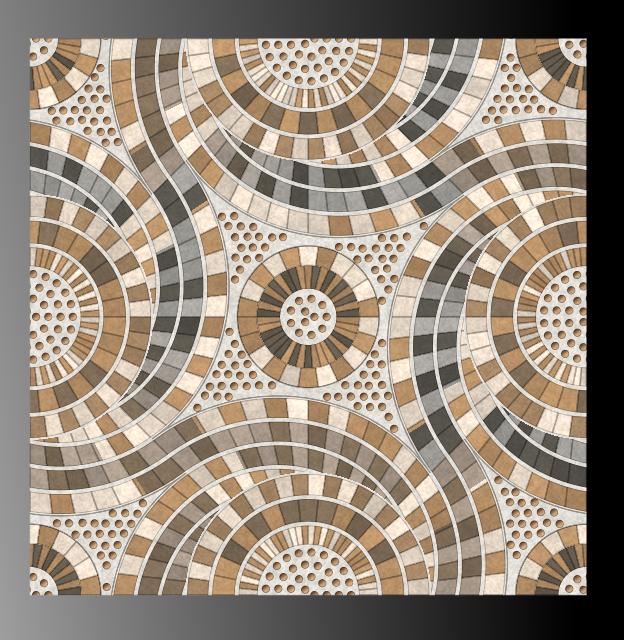
Give the GLSL for this pattern, as a WebGL 1 fragment shader.

```glsl
precision highp float;
uniform vec2 u_resolution;

const float TAU = 6.2831853;
const float PITCH = 0.173;       // inward travel of an arm per quarter turn
const float BEAD_STEP = 0.044;
const float BEAD_RADIUS = 0.0145;
const float ROSETTE = 0.255;
const vec3 GROUT = vec3(0.89, 0.875, 0.85);
const vec3 CREAM = vec3(0.92, 0.86, 0.79);
const vec3 TAN = vec3(0.71, 0.56, 0.40);
const vec3 BROWN = vec3(0.49, 0.42, 0.34);
const vec3 TAUPE = vec3(0.65, 0.59, 0.53);
const vec3 SLATE = vec3(0.33, 0.32, 0.29);
const vec3 ASH = vec3(0.63, 0.62, 0.60);

float hash(vec2 p) {
  return fract(sin(dot(p, vec2(127.1, 311.7))) * 43758.5453);
}

float noise(vec2 p) {
  vec2 i = floor(p), f = fract(p);
  f = f * f * (3.0 - 2.0 * f);
  return mix(mix(hash(i), hash(i + vec2(1, 0)), f.x),
             mix(hash(i + vec2(0, 1)), hash(i + vec2(1, 1)), f.x), f.y);
}

float turnOf(vec2 d) { return atan(d.y, d.x) / TAU + 0.5; }

float quarterPhase(vec2 d) { return fract(0.5 - 4.0 * (turnOf(d) - 0.5)); }

// Depth below the outer spiral edge, in pitches
float spiralDepth(vec2 d) {
  return (0.5 * (sqrt(2.0) + PITCH) - length(d)) / PITCH - quarterPhase(d);
}

// Midpoints of the four sides
vec2 medallionCentre(float i) {
  float a = i * TAU / 4.0;
  return floor(vec2(cos(a), sin(a)) + 0.5);
}

vec2 nearestRosette(vec2 p) {
  return max(abs(p.x), abs(p.y)) > 0.7 && min(abs(p.x), abs(p.y)) > 0.5 ? sign(p) : vec2(0.0);
}

// Free distance to the nearest ornament
float clearance(vec2 p) {
  float c = length(p - nearestRosette(p)) - ROSETTE;
  for (int i = 0; i < 4; i++)
    c = min(c, -PITCH * spiralDepth(p - medallionCentre(float(i))));
  return c;
}

vec3 bead(vec3 ground, vec2 d, float px) {
  float r = length(d);
  float light = dot(d, vec2(0.6, -0.8)) / BEAD_RADIUS;
  vec3 c = mix(vec3(0.40, 0.27, 0.17), vec3(0.80, 0.65, 0.49), smoothstep(-0.9, 0.5, light));
  c *= 1.0 - 0.4 * smoothstep(0.7, 1.0, r / BEAD_RADIUS);
  return mix(ground, c, 1.0 - smoothstep(BEAD_RADIUS - px, BEAD_RADIUS + px, r));
}

vec3 beadField(vec2 p, float px) {
  float rowHeight = BEAD_STEP * 0.866;
  float row = floor(p.y / rowHeight);
  float shift = 0.5 * mod(row, 2.0);
  float column = floor(p.x / BEAD_STEP - shift);
  vec2 id = vec2(column, row);
  vec2 jitter = (vec2(hash(id), hash(id + 37.0)) - 0.5) * 0.007;
  vec2 centre = vec2((column + shift + 0.5) * BEAD_STEP, (row + 0.5) * rowHeight) + jitter;
  return clearance(centre) > BEAD_RADIUS ? bead(GROUT, p - centre, px) : GROUT;
}

vec3 beadRings(vec2 d, float limit, float px) {
  float ring = floor(length(d) / BEAD_STEP) + 0.5;
  float count = floor(TAU * ring);
  float a = ((floor(turnOf(d) * count) + 0.5) / count - 0.5) * TAU;
  vec2 centre = ring * BEAD_STEP * vec2(cos(a), sin(a));
  return ring * BEAD_STEP + BEAD_RADIUS < limit ? bead(GROUT, d - centre, px) : GROUT;
}

// One course of stones: v runs across it, height is its thickness
vec3 course(vec2 d, float v, float height, float count, vec3 a, vec3 b, float seed, float px) {
  float along = turnOf(d) * count;
  float id = mod(floor(along), count);
  float f = fract(along);
  float chance = hash(vec2(id, seed));
  float pick = mod(id + step(0.87, chance), 2.0);
  vec3 stone = mix(a, b, pick) * (0.9 + 0.2 * hash(vec2(seed, id + 5.0)));
  float side = min(f, 1.0 - f) * TAU * length(d) / count;
  stone *= 0.68 + 0.32 * smoothstep(0.001, 0.003 + px, side);
  float rim = min(v, 1.0 - v) * height;
  stone *= 0.7 + 0.3 * smoothstep(0.007, 0.010 + px, rim);
  return mix(GROUT, stone, smoothstep(0.007 - px, 0.007 + px, rim));
}

vec3 ringCourse(vec2 d, float inner, float outer, float count, vec3 a, vec3 b, float seed, float px) {
  float v = (length(d) - inner) / (outer - inner);
  return course(d, v, outer - inner, count, a, b, seed, px);
}

vec3 medallion(vec2 d, vec2 centre, float px) {
  float r = length(d), seed = dot(centre, vec2(3.0, 7.0));
  if (r < 0.175) return beadRings(d, 0.175, px);
  if (r < 0.257) return ringCourse(d, 0.175, 0.257, 64.0, TAN, CREAM, seed + 1.0, px);
  if (r < 0.352) return ringCourse(d, 0.257, 0.352, 30.0, TAN, BROWN, seed + 2.0, px);
  if (r < 0.442) return ringCourse(d, 0.352, 0.442, 44.0, CREAM, mix(TAN, BROWN, 0.4), seed + 3.0, px);

  // Spiral arms, each two courses wide
  float depth = 2.0 * spiralDepth(d), phase = quarterPhase(d);
  float band = floor(depth);
  vec2 greyAxis = -0.6 * centre + 0.8 * vec2(centre.y, -centre.x);
  float grey = smoothstep(-0.3, 0.6, dot(d / r, greyAxis)) * step(-0.5, centre.y);
  vec3 dark = mix(BROWN, SLATE, grey), pale = mix(TAUPE, ASH, grey);
  if ((band < 0.5 && phase > 0.13) || (band > 1.5 && phase < 0.2) || band > 2.5) {
    dark = TAN;
    pale = CREAM;
  }
  return course(d, fract(depth), 0.5 * PITCH, 56.0, pale, dark, seed + 4.0 + band, px);
}

vec3 rosette(vec2 d, float px) {
  float r = length(d);
  if (r < 0.10) return beadRings(d, 0.10, px);
  if (r < 0.185) return ringCourse(d, 0.094, 0.192, 38.0, TAN, mix(SLATE, BROWN, 0.4), 31.0, px);
  return ringCourse(d, 0.178, ROSETTE + 0.007, 22.0, CREAM, TAN, 32.0, px);
}

vec3 mosaic(vec2 p, float px) {
  vec3 colour = beadField(p, px);
  vec2 hub = nearestRosette(p);
  if (length(p - hub) < ROSETTE) colour = rosette(p - hub, px);
  for (int i = 0; i < 4; i++) {
    vec2 centre = medallionCentre(float(i));
    if (spiralDepth(p - centre) > 0.0) colour = medallion(p - centre, centre, px);
  }
  // Thin contour and stone grain
  colour *= 1.0 - 0.35 * (1.0 - smoothstep(0.001, 0.002 + px, abs(clearance(p))));
  return colour * (0.90 + 0.12 * noise(p * 150.0) + 0.08 * noise(p * 45.0));
}

void main() {
  vec2 uv = gl_FragCoord.xy / u_resolution;
  float px = 1.0 / (0.446 * u_resolution.x);
  vec2 p = (gl_FragCoord.xy - u_resolution * vec2(0.494, 0.505)) * px;
  vec3 backdrop = vec3(max(0.0, (0.62 - 0.12 * uv.y) * (1.0 - uv.x / 0.92)));
  float edge = max(abs(p.x), abs(p.y)) - 1.0;
  vec3 colour = mix(mosaic(p, 0.6 * px), backdrop, smoothstep(-px, px, edge));
  gl_FragColor = vec4(colour, 1.0);
}
```
